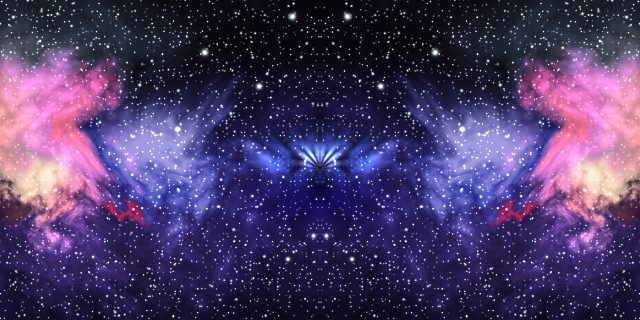
Reproduce this background procedurally as a Shadertoy shader.

```glsl
// Mirrored deep-space nebula: warm side clouds, blue veils, a central spark and stars.
#define CLOUD_SCALE 5.0
#define WARP 0.32
#define CONTRAST 2.6
#define STAR_LAYERS 4
#define STAR_SIZE 0.0023
#define STAR_GAIN 1.15

const vec3 NIGHT    = vec3(0.025, 0.022, 0.05);
const vec3 INDIGO   = vec3(0.13, 0.10, 0.31);
const vec3 DEEP     = vec3(0.06, 0.03, 0.33);
const vec3 PLUM     = vec3(0.23, 0.16, 0.41);
const vec3 TEAL     = vec3(0.16, 0.19, 0.25);
const vec3 MIST     = vec3(0.38, 0.40, 0.45);
const vec3 BLUE     = vec3(0.22, 0.25, 0.72);
const vec3 LAVENDER = vec3(0.68, 0.66, 0.94);
const vec3 VIOLET   = vec3(0.66, 0.40, 0.82);
const vec3 MAGENTA  = vec3(0.90, 0.47, 0.83);
const vec3 CORAL    = vec3(0.97, 0.43, 0.54);
const vec3 CRIMSON  = vec3(0.90, 0.16, 0.36);
const vec3 PEACH    = vec3(0.90, 0.60, 0.54);
const vec3 CREAM    = vec3(1.00, 0.88, 0.76);
const vec3 DUST     = vec3(0.20, 0.08, 0.20);

vec2 hash2(vec2 p) {
    vec3 h = fract(p.xyx * vec3(0.1031, 0.1030, 0.0973));
    h += dot(h, h.yzx + 33.33);
    return fract((h.xx + h.yz) * h.zy);
}

// Cellular noise: bright at the cell points, dark between them
float cells(vec2 p) {
    vec2 id = floor(p), f = fract(p);
    float nearest = 2.0;
    for (int j = -1; j <= 1; j++)
        for (int i = -1; i <= 1; i++) {
            vec2 o = vec2(i, j);
            vec2 d = o + hash2(id + o) - f;
            nearest = min(nearest, dot(d, d));
        }
    return 1.0 - sqrt(nearest);
}

// Octaves of cellular noise, centred on zero
float clouds(vec2 p) {
    float sum = 0.0, amp = 0.5;
    for (int i = 0; i < 5; i++) {
        sum += amp * (cells(p) - 0.53);
        p = mat2(1.6, 1.2, -1.2, 1.6) * p + 5.3;
        amp *= 0.56;
    }
    return sum * CONTRAST;
}

// Layered sines bend the domain into wisps
vec2 warp(vec2 p) {
    float freq = 7.0;
    for (int i = 0; i < 5; i++) {
        p += WARP / freq * sin(p.yx * freq + vec2(1.3, 4.1) * float(i + 1));
        freq *= 1.85;
    }
    return p;
}

float glow(vec2 p, vec2 centre, vec2 radius) {
    vec2 d = (p - centre) / radius;
    return exp(-dot(d, d));
}

float star(vec2 p, vec2 centre, float radius) {
    float d = length(p - centre) / max(radius, 0.7 / iResolution.y);
    return exp(-d * d) + 0.12 * exp(-d);
}

float starLayer(vec2 p, float scale, float density, float size) {
    vec2 id = floor(p * scale);
    vec2 rnd = hash2(id + scale);
    vec2 centre = (id + 0.2 + 0.6 * hash2(id + 71.7)) / scale;
    float d = length(p - centre) / max(size * (0.7 + 0.6 * rnd.y), 0.7 / iResolution.y);
    return step(rnd.x, density) * (0.25 + 0.75 * rnd.y) * exp(-d * d);
}

void mainImage(out vec4 fragColor, in vec2 fragCoord) {
    vec2 p = fragCoord / iResolution.y;
    p.x = abs(p.x - 0.5 * iResolution.x / iResolution.y);
    vec2 q = warp(p);
    float n = clouds(q * CLOUD_SCALE);
    float fine = clouds(q * CLOUD_SCALE * 3.0 + 7.0);
    q += 0.06 * vec2(n, fine);

    // Dark sky, lower plum haze and upper corner mist
    vec3 col = mix(INDIGO, NIGHT, smoothstep(0.5, 0.87, p.y));
    col = mix(col * 0.4, col, smoothstep(-0.05, 0.3, p.y));
    col = mix(col, PLUM, 0.85 * glow(q, vec2(0.82, 0.25), vec2(0.42, 0.15)));
    col = mix(col, DEEP, 0.85 * glow(p, vec2(0.0, 0.38), vec2(0.2, 0.09)));
    col = mix(col, TEAL, 0.8 * glow(q, vec2(0.85, 0.88), vec2(0.33, 0.2)));
    col = mix(col, MIST, 0.85 * glow(q, vec2(0.98, 0.8), vec2(0.15, 0.08)));
    col *= 1.0 + 0.45 * n + 0.25 * fine;

    // Blue and lavender veil
    float veil = glow(q, vec2(0.47, 0.54), vec2(0.25, 0.18));
    veil = smoothstep(0.15, 0.9, veil + 0.25 * n + 0.12 * fine);
    float pale = glow(q, vec2(0.46, 0.61), vec2(0.17, 0.11)) + 0.5 * n + 0.3 * fine;
    col = mix(col, mix(BLUE, LAVENDER, clamp(pale, 0.0, 1.0)), 0.9 * veil);

    // Warm cloud body with its hot patches
    float body = glow(q, vec2(0.91, 0.54), vec2(0.29, 0.25));
    body = smoothstep(0.22, 0.6, body + 0.2 * n + 0.1 * fine);
    vec3 warm = mix(VIOLET, MAGENTA, glow(q, vec2(0.79, 0.69), vec2(0.16, 0.14)));
    warm = mix(warm, CORAL, 0.9 * glow(q, vec2(0.72, 0.58), vec2(0.08, 0.1)));
    warm = mix(warm, CRIMSON, 0.6 * glow(q, vec2(0.69, 0.76), vec2(0.09, 0.05)));
    warm = mix(warm, PEACH, glow(q, vec2(1.0, 0.56), vec2(0.13, 0.2)));
    warm = mix(warm, CORAL, 0.9 * glow(q, vec2(0.81, 0.37), vec2(0.12, 0.06)));
    warm = mix(warm, PEACH, 0.8 * glow(q, vec2(0.96, 0.34), vec2(0.12, 0.1)));
    warm = mix(warm, CREAM, glow(q, vec2(0.87, 0.42), vec2(0.09, 0.07)));
    warm *= 1.0 + 0.28 * n + 0.22 * fine;
    col = mix(col, warm, body);
    col = mix(col, CRIMSON, 0.9 * glow(q, vec2(0.61, 0.39), vec2(0.06, 0.02)));
    float dust = glow(q, vec2(0.92, 0.33), vec2(0.05, 0.07)) + 0.25 * fine;
    col = mix(col, DUST, 0.85 * smoothstep(0.35, 0.8, dust));

    // Central blue wisps and fan of pale filaments
    float wisps = glow(p, vec2(0.04, 0.51), vec2(0.13, 0.06));
    col += vec3(0.13, 0.30, 0.62) * wisps * clamp(0.65 + 0.8 * n + fine, 0.0, 1.6);
    vec2 fan = p - vec2(0.0, 0.475);
    float angle = atan(fan.x, fan.y);
    float rays = 0.5 + 0.5 * sin(angle * 15.0 + 3.0 * n);
    col += vec3(0.75, 0.8, 0.75) * rays * glow(p, vec2(0.03, 0.51), vec2(0.035, 0.03));

    // Scattered stars, then the brightest few
    float light = 0.0, scale = 13.0;
    for (int i = 0; i < STAR_LAYERS; i++) {
        light += starLayer(p, scale, 0.42, STAR_SIZE * (1.5 - 0.25 * float(i)));
        scale *= 1.65;
    }
    light *= 1.0 - 0.65 * body;
    light += star(p, vec2(0.086, 0.948), 0.009) + star(p, vec2(0.36, 0.836), 0.009);
    light += star(p, vec2(0.19, 0.73), 0.008) + star(p, vec2(0.445, 0.596), 0.007);
    light += star(p, vec2(0.02, 0.263), 0.006) + star(p, vec2(0.1, 0.19), 0.006);
    col += vec3(0.9, 0.95, 0.92) * light * STAR_GAIN;

    fragColor = vec4(clamp(col, 0.0, 1.0), 1.0);
}
```
